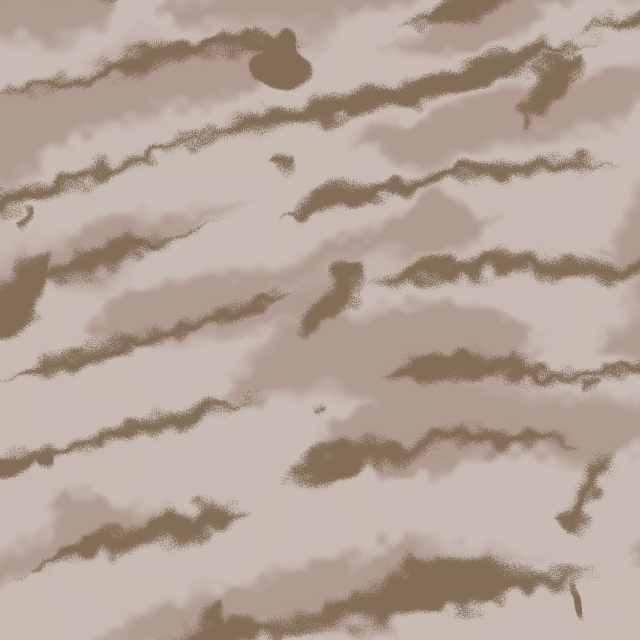
Reproduce this pattern procedurally as a Shadertoy shader.

```glsl
// Desert camouflage: slanting brown streaks and dusty pink bands on pale sand.

#define SLANT 0.25          // rise of the streaks, radians
#define KNOT_SLANT 1.0      // rise of the steep brown knots, radians
#define BAND_THICKNESS 0.043
#define STREAK_THICKNESS 0.0175
#define KNOT_THICKNESS 0.030
#define FLECK_THICKNESS 0.010
#define BAND_SOFTNESS 0.017
#define STREAK_SOFTNESS 0.0095
#define RAGGEDNESS 0.024    // size of the small bumps on all edges
#define GRAIN_COUNT 900.0   // grains across the canvas
#define GRAIN_REACH 0.009   // how far grains scatter over an edge

const vec3 SAND  = vec3(0.783, 0.732, 0.700);
const vec3 PINK  = vec3(0.690, 0.608, 0.567);
const vec3 BROWN = vec3(0.510, 0.428, 0.343);

float hash(vec2 p) {
    return fract(sin(dot(p, vec2(127.1, 311.7))) * 43758.5453);
}

float noise(vec2 p) {
    vec2 cell = floor(p), f = fract(p);
    f = f * f * (3.0 - 2.0 * f);
    float low  = mix(hash(cell), hash(cell + vec2(1, 0)), f.x);
    float high = mix(hash(cell + vec2(0, 1)), hash(cell + vec2(1, 1)), f.x);
    return mix(low, high, f.y);
}

// Signed noise pair used to displace coordinates
vec2 wobble(vec2 p) {
    return vec2(noise(p), noise(p + 37.4)) - 0.5;
}

vec2 turn(vec2 p, float angle) {
    float c = cos(angle), s = sin(angle);
    return vec2(c * p.x + s * p.y, c * p.y - s * p.x);
}

// Approximate distance to tapered strokes, one per cell of staggered rows
float strokes(vec2 p, vec2 cell, float reach, float thickness, float seed) {
    float swell = noise(p * vec2(7.0, 9.0) + seed);
    float halfWidth = thickness * (0.4 + 2.0 * swell * swell);
    float d = 1.0;
    for (int j = -1; j <= 1; j++) {
        float row = floor(p.y / cell.y) + float(j);
        float slide = hash(vec2(row, seed));
        for (int i = -1; i <= 1; i++) {
            float col = floor(p.x / cell.x + slide) + float(i);
            vec2 id = vec2(col, row) + seed;
            vec2 jitter = vec2(hash(id), hash(id + 19.3)) - 0.5;
            vec2 centre = (vec2(col - slide, row) + 0.5 + 0.40 * jitter) * cell;
            float halfLength = reach * cell.x * mix(0.7, 1.3, hash(id + 53.9));
            vec2 q = p - centre;
            float along = q.x / halfLength;
            float taper = 1.0 - along * along * along * along;
            d = min(d, abs(q.y) - halfWidth * taper);
        }
    }
    return d;
}

float cover(float d, float softness) {
    return 1.0 - smoothstep(-softness, softness, d);
}

void mainImage(out vec4 fragColor, in vec2 fragCoord) {
    vec2 uv = fragCoord / iResolution.y;

    // Broad bends, then ragged edges
    vec2 p = uv + 0.10 * wobble(uv * 2.6) + 0.022 * wobble(uv * 15.0);
    p += RAGGEDNESS * wobble(uv * 48.0);
    vec2 slanted = turn(p, SLANT);

    // Grains break up the borders
    float grain = hash(floor(uv * GRAIN_COUNT)) - 0.5;

    float bands = strokes(slanted, vec2(0.80, 0.165), 0.43, BAND_THICKNESS, 4.0);

    float marks = strokes(slanted, vec2(0.66, 0.15), 0.42, STREAK_THICKNESS, 11.0);
    marks = min(marks, strokes(turn(p, KNOT_SLANT), vec2(0.50, 0.42), 0.13, KNOT_THICKNESS, 23.0));
    marks = min(marks, strokes(slanted, vec2(0.40), 0.035, FLECK_THICKNESS, 31.0));

    // Sand with a faint tint, then bands, then brown marks
    vec3 color = SAND + vec3(-0.010, 0.005, 0.006) * (noise(uv * 6.0) - 0.5);
    color = mix(color, PINK, cover(bands + 0.5 * GRAIN_REACH * grain, BAND_SOFTNESS));
    color = mix(color, BROWN, cover(marks + GRAIN_REACH * grain, STREAK_SOFTNESS));

    fragColor = vec4(color, 1.0);
}
```
